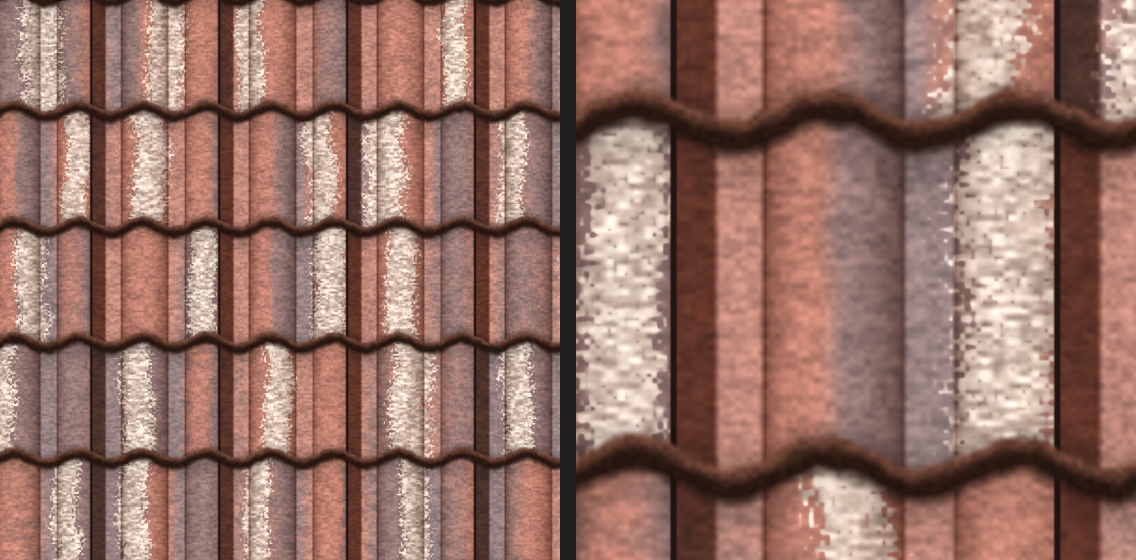
Left: the whole. Right: its middle third, enlarged.
This texture is drawn by a Shadertoy shader. Its source:

```glsl
// Overlapping rows of double-roll clay roof tiles with a wavy lower lip.
// Each tile is a 1D relief profile of ribs and rolls, tinted from terracotta
// to mauve by noise, with one grainy cream streak sprayed down its length.

float hash(vec2 p) {
    vec3 q = fract(p.xyx * 0.1031);
    q += dot(q, q.yzx + 33.33);
    return fract((q.x + q.y) * q.z);
}

float noise(vec2 p) {
    vec2 i = floor(p), f = fract(p);
    f = f * f * (3.0 - 2.0 * f);
    return mix(mix(hash(i), hash(i + vec2(1, 0)), f.x),
               mix(hash(i + vec2(0, 1)), hash(i + vec2(1, 1)), f.x), f.y);
}

// Rounded ridge between a and b, lit slightly from the left
float roll(float u, float a, float b) {
    float s = pow(clamp((u - a) / (b - a), 0.0, 1.0), 0.8);
    return pow(4.0 * s * (1.0 - s), 0.5);
}

// Flat rib between a and b with soft edges
float rib(float u, float a, float b) {
    return smoothstep(a, a + 0.025, u) * (1.0 - smoothstep(b - 0.025, b, u));
}

void mainImage(out vec4 fragColor, in vec2 fragCoord) {
    vec2 uv = fragCoord / iResolution.xy;
    float pixel = 1.0 / iResolution.y;

    // Tile grid: rows count downward, their edges wave twice per tile
    float x = (uv.x - 0.163) / 0.2284;
    float wave = 0.0092 * cos(12.566 * (x - 0.4));
    float chips = 0.004 * (noise(uv * 90.0) - 0.5);
    float y = (1.0 - uv.y - 0.2045 + wave + chips) / 0.2066;
    vec2 id = floor(vec2(x, y)) + 9.0;
    float u = fract(x), v = fract(y);

    // Grain, coarse mottling and fine horizontal ripples
    float grain = noise(uv * 300.0);
    float mottle = noise(uv * vec2(60.0, 75.0));
    float ripple = noise(uv * vec2(130.0, 270.0) + 31.0);

    // Clay tint changes across each tile
    float ribs = max(rib(u, 0.1, 0.245), rib(u, 0.59, 0.745));
    float tone = noise(vec2(u * 3.6 + 17.0 * id.x, 7.0 * id.y));
    tone = smoothstep(0.3, 0.68, tone + 0.12 * (mottle - 0.5));
    vec3 clay = mix(vec3(0.57, 0.46, 0.45), vec3(0.73, 0.49, 0.425), tone);
    clay = mix(clay, clay + vec3(0.02, 0.045, 0.055), ribs);

    // Cream streak with a speckled, wandering border
    float centre = mix(0.22, 0.94, hash(id + 3.7));
    float width = mix(0.15, 0.27, hash(id + 21.3));
    float wander = 0.07 * (noise(vec2(v * 4.0, id.x * 5.0 + id.y * 13.0)) - 0.5);
    float streak = 1.0 - smoothstep(0.25 * width, width, abs(u - centre + wander));
    float spray = smoothstep(0.35, 0.8, streak + 0.9 * (grain - 0.5)) * step(0.01, streak);
    vec3 cream = mix(vec3(0.77, 0.67, 0.61), vec3(0.94, 0.89, 0.84), ripple);
    vec3 colour = mix(clay, cream, 0.92 * spray);

    // Relief shading and surface roughness
    float light = max(0.92 * ribs, max(roll(u, 0.24, 0.6), roll(u, 0.735, 1.05)));
    colour *= mix(vec3(0.52, 0.42, 0.38), vec3(1.06), light);
    colour *= 1.0 + 0.22 * (ripple - 0.5) + 0.16 * (grain - 0.5) + 0.1 * (mottle - 0.5);

    // Narrow dark joint between neighbouring tiles
    float joint = min(u, 1.0 - u) * 0.2284;
    colour = mix(vec3(0.13, 0.08, 0.07), colour,
                 smoothstep(0.0012 - 0.5 * pixel, 0.0022 + pixel, joint));

    // Brown lip at the lower end, and its shadow on the row below
    vec3 dark = vec3(0.16, 0.09, 0.065);
    vec3 lip = mix(vec3(0.43, 0.27, 0.21), dark, smoothstep(0.93, 0.985, v));
    lip *= 0.85 + 0.3 * grain;
    colour *= 1.0 - 0.2 * smoothstep(0.86, 0.93, v);
    colour = mix(colour, lip, smoothstep(0.91, 0.94, v));
    colour = mix(dark * (0.85 + 0.3 * grain), colour, smoothstep(-0.005, 0.055, v));
    colour *= 0.84 + 0.16 * smoothstep(0.0, 0.2, v);

    fragColor = vec4(clamp(colour, 0.0, 1.0), 1.0);
}
```
